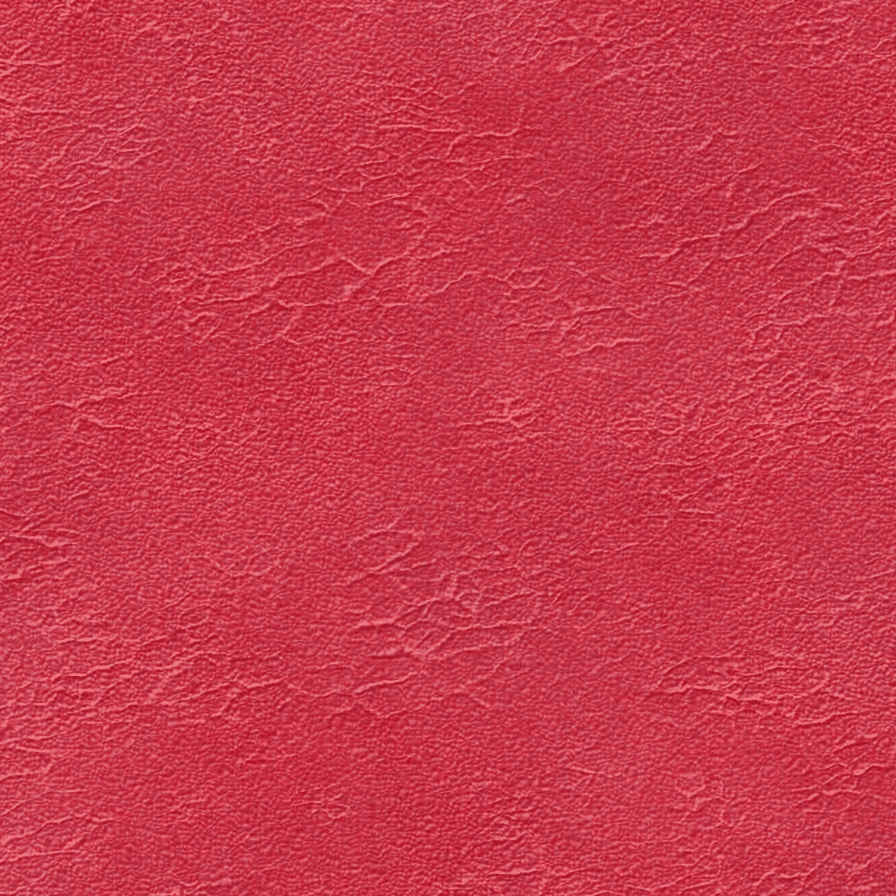
A Shadertoy shader for this texture:

```glsl
// Red grained leather: tiny cellular pebbles lit from above, crossed by
// broken, slanting creases. Creases are the edges of stretched, warped cells;
// each has a bright upper lip and a shadow below. Soft noise varies the dye.

vec2 hash2(vec2 cell) {
    vec3 q = fract(cell.xyx * vec3(0.1031, 0.1030, 0.0973));
    q += dot(q, q.yzx + 33.33);
    return fract((q.xx + q.yz) * q.zy);
}

// Smooth value noise, centred on zero, range -1 to 1
float noise(vec2 p) {
    vec2 i = floor(p), f = fract(p);
    f = f * f * (3.0 - 2.0 * f);
    float low = mix(hash2(i).x, hash2(i + vec2(1, 0)).x, f.x);
    float high = mix(hash2(i + vec2(0, 1)).x, hash2(i + vec2(1, 1)).x, f.x);
    return 2.0 * mix(low, high, f.y) - 1.0;
}

float fbm(vec2 p) {
    float sum = 0.0, amp = 0.55;
    for (int i = 0; i < 4; i++) {
        sum += amp * noise(p);
        p = mat2(1.6, 1.2, -1.2, 1.6) * p + 7.3;
        amp *= 0.5;
    }
    return sum;
}

// Distances to the nearest and second nearest cell seeds
vec2 cells(vec2 p) {
    vec2 i = floor(p), nearest = vec2(9.0);
    for (int y = -1; y <= 1; y++)
    for (int x = -1; x <= 1; x++) {
        vec2 cell = i + vec2(x, y);
        float d = length(cell + 0.1 + 0.8 * hash2(cell) - p);
        nearest = d < nearest.x ? vec2(d, nearest.x) : vec2(nearest.x, min(nearest.y, d));
    }
    return nearest;
}

// Thin line along the cell borders
float crease(vec2 p, vec2 scale, float width) {
    vec2 d = cells(p * scale);
    return smoothstep(width, 0.0, d.y - d.x);
}

// Crease lip minus the shadow it casts just below
float creaseRelief(vec2 p, vec2 scale, float width) {
    return crease(p, scale, width) - 0.8 * crease(p + vec2(0.0, 0.0032), scale, width);
}

float relief(vec2 p) {
    // Pebbles: vertical slope of small domes
    vec2 grainScale = vec2(165.0, 195.0);
    vec2 g = p * grainScale + 0.5 * vec2(noise(p * 90.0), noise(p * 90.0 + 31.0));
    vec2 lightStep = vec2(-0.08, 0.25);
    float pebble = (cells(g + lightStep).x - cells(g - lightStep).x) * 2.0;
    float grain = pebble * (1.0 + 0.35 * fbm(p * 8.0 + 3.0));
    grain += 0.35 * noise(p * 290.0);

    // Creases: tilted axes, bent at large scale and ragged at small scale
    vec2 bent = p + 0.045 * vec2(fbm(p * 4.0 + 11.0), fbm(p * 4.0 + 23.0));
    bent += 0.0035 * vec2(noise(p * 75.0 + 5.0), noise(p * 75.0 + 47.0));
    vec2 q = mat2(0.966, -0.259, 0.259, 0.966) * bent;
    float longMask = smoothstep(-0.15, 0.5, fbm(p * vec2(9.0, 13.0) + 61.0));
    float shortMask = smoothstep(-0.25, 0.5, fbm(p * vec2(14.0, 19.0) + 83.0));
    float folds = 1.5 * longMask * creaseRelief(q, vec2(13.0, 30.0), 0.17);
    folds += 1.1 * shortMask * creaseRelief(q + 3.7, vec2(28.0, 58.0), 0.26);

    return grain + folds;
}

void mainImage(out vec4 fragColor, in vec2 fragCoord) {
    vec2 p = fragCoord / iResolution.y;

    // Four samples per pixel smooth the fine grain
    float tone = 0.0;
    for (int k = 0; k < 4; k++) {
        vec2 offset = vec2(k % 2, k / 2) * 0.5 - 0.25;
        tone += 0.25 * relief((fragCoord + offset) / iResolution.y);
    }
    tone += 0.32 * fbm(p * vec2(4.0, 7.0) + 17.0) + 0.15 * fbm(p * 30.0);

    // Shadow, dye and worn highlight
    vec3 shadow = vec3(0.695, 0.110, 0.192);
    vec3 dye = vec3(0.778, 0.203, 0.283);
    vec3 highlight = vec3(0.890, 0.385, 0.440);
    vec3 color = mix(dye, shadow, clamp(-tone, 0.0, 1.3));
    color = mix(color, highlight, clamp(tone, 0.0, 1.35));

    // Patches of richer and duller red
    float richness = 0.6 * noise(p * 190.0 + 9.0) + 0.5 * fbm(p * 6.0 + 41.0);
    color += richness * vec3(0.026, -0.026, -0.018);

    fragColor = vec4(clamp(color, 0.0, 1.0), 1.0);
}
```
